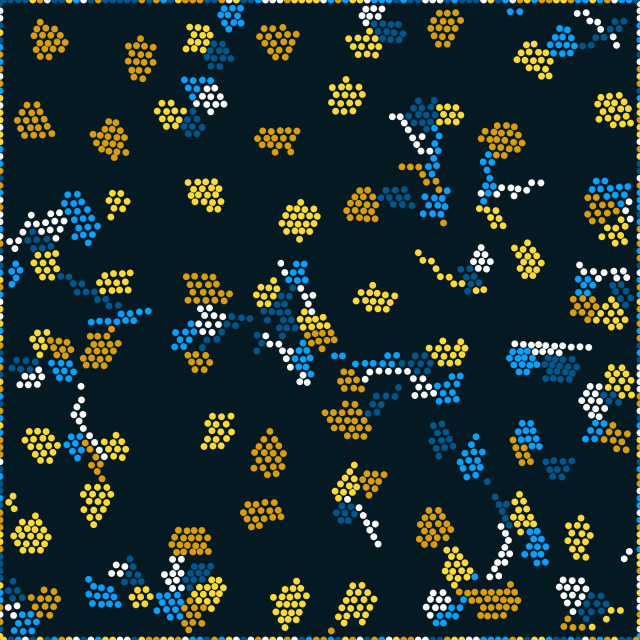
Reproduce this pattern procedurally as a WebGL 1 fragment shader.

```glsl
precision highp float;
uniform vec2 u_resolution;

const vec3 BACKGROUND = vec3(0.016, 0.098, 0.128);
const vec3 YELLOW = vec3(1.0, 0.85, 0.22);
const vec3 NAVY = vec3(0.0, 0.34, 0.55);
const vec3 WHITE = vec3(1.0);
const vec3 SKY = vec3(0.03, 0.63, 1.0);
const vec3 AMBER = vec3(0.86, 0.62, 0.04);

const float DOT_RADIUS = 0.0053;
const float DOT_SPACING = 0.0135;
const float DOT_JITTER = 0.0022;
const float WARP_FREQUENCY = 4.0;
const float WARP_AMOUNT = 0.025;
const float GROUP_PITCH = 0.125;
const float GROUP_JITTER = 0.6;
const float GROUP_RADIUS = 0.032;
const float LONE_SHARE = 0.42;
const float THIN_SHARE = 0.2;
const float BEND = 12.0;
const float FRINGE = 0.35;
const float BORDER_DOTS = 88.0;
const float BORDER_CLEARANCE = 0.0125;
const float TAU = 6.2831853;

float hash(vec2 p) {
  return fract(sin(dot(p, vec2(127.1, 311.7))) * 43758.545);
}

vec2 hash2(vec2 p) {
  return vec2(hash(p), hash(p + vec2(37.3, 91.7)));
}

vec2 rotate(vec2 p, float a) {
  float c = cos(a), s = sin(a);
  return vec2(c * p.x + s * p.y, c * p.y - s * p.x);
}

float cornerSlope(vec2 cell, vec2 offset) {
  float a = TAU * hash(cell);
  return dot(vec2(cos(a), sin(a)), offset);
}

float gradientNoise(vec2 p) {
  vec2 i = floor(p), f = p - i;
  vec2 u = f * f * f * (f * (f * 6.0 - 15.0) + 10.0);
  vec2 e = vec2(1.0, 0.0);
  return mix(mix(cornerSlope(i, f), cornerSlope(i + e, f - e), u.x),
             mix(cornerSlope(i + e.yx, f - e.yx), cornerSlope(i + 1.0, f - 1.0), u.x), u.y);
}

vec2 warp(vec2 p) {
  vec2 q = p * WARP_FREQUENCY;
  return WARP_AMOUNT * vec2(gradientNoise(q + 13.0), gradientNoise(q + 57.0));
}

vec3 palette(float i) {
  if (i < 0.5) return YELLOW;
  if (i < 1.5) return NAVY;
  if (i < 2.5) return WHITE;
  if (i < 3.5) return SKY;
  return AMBER;
}

// Centre of the nearest dot on a warped, jittered hexagonal lattice
vec2 nearestDot(vec2 p) {
  vec2 pitch = DOT_SPACING * vec2(1.0, 0.866);
  vec2 q = (p + warp(p)) / pitch;
  vec2 best = vec2(9.0);
  for (int y = -1; y <= 1; y++) {
    float row = floor(q.y + 0.5) + float(y);
    float shift = 0.5 * mod(row, 2.0);
    for (int x = -1; x <= 1; x++) {
      vec2 cell = vec2(floor(q.x - shift + 0.5) + float(x), row);
      vec2 c = (cell + vec2(shift, 0.0)) * pitch;
      c += DOT_JITTER * (hash2(cell + 5.0) - 0.5) - warp(c);
      if (distance(p, c) < distance(p, best)) best = c;
    }
  }
  return best;
}

// Palette index of the cluster that owns a dot, or -1 for none
float clusterAt(vec2 p) {
  float owner = -1.0, nearest = 1.0;
  float fray = FRINGE * (hash(floor(p * 2000.0)) - 0.5);
  vec2 home = floor(p / GROUP_PITCH);
  for (int y = -1; y <= 1; y++) for (int x = -1; x <= 1; x++) {
    vec2 cell = home + vec2(float(x), float(y));
    vec2 centre = (cell + 0.5 + GROUP_JITTER * (hash2(cell + 3.0) - 0.5)) * GROUP_PITCH;
    bool lone = hash(cell + 21.0) < LONE_SHARE;
    float loneColour = hash(cell + 33.0) < 0.6 ? 4.0 : 0.0;
    float turn = TAU * hash(cell + 45.0);
    for (int k = 0; k < 5; k++) {
      float i = float(k);
      vec2 seed = cell * 7.0 + vec2(i * 17.0, 61.0 + i);
      float chance = k == 4 ? 0.5 : 0.74;
      if (lone ? i != loneColour : hash(seed) > chance) continue;

      // Compact ellipse, or a thin bent chain with gaps
      float angle = turn + TAU * (i + 0.6 * hash(seed + 2.0)) / 5.0;
      vec2 q = p - centre;
      if (!lone) q -= GROUP_RADIUS * vec2(cos(angle), sin(angle));
      q = rotate(q, TAU * hash(seed + 4.0));
      vec2 size = mix(vec2(0.020, 0.016), vec2(0.033, 0.026), hash2(seed + 6.0));
      if (lone) size = mix(vec2(0.029, 0.022), vec2(0.037, 0.030), hash2(seed + 6.0));
      float thin = k == 2 ? 2.0 * THIN_SHARE : THIN_SHARE;
      float roughness = 1.0;
      if (!lone && hash(seed + 8.0) < thin) {
        size = vec2(0.058, 0.009);
        q.y -= BEND * (hash(seed + 9.0) - 0.5) * q.x * q.x;
        roughness = 2.2;
      }
      float d = length(q / size) + fray * roughness;
      if (d < nearest) { nearest = d; owner = i; }
    }
  }
  return owner;
}

void main() {
  vec2 p = gl_FragCoord.xy / u_resolution;
  float blur = 0.7 / min(u_resolution.x, u_resolution.y);
  vec3 colour = BACKGROUND;

  // Clusters of dots
  vec2 c = nearestDot(p);
  vec2 inset = min(c, 1.0 - c);
  float owner = clusterAt(c);
  if (owner >= 0.0 && min(inset.x, inset.y) > BORDER_CLEARANCE) {
    float disc = 1.0 - smoothstep(-blur, blur, distance(p, c) - DOT_RADIUS);
    colour = mix(colour, palette(owner), disc);
  }

  // Row of half dots along every side
  vec2 m = min(p, 1.0 - p);
  bool upright = m.x < m.y;
  float along = (upright ? p.y : p.x) * BORDER_DOTS;
  float side = upright ? step(0.5, p.x) : 2.0 + step(0.5, p.y);
  vec2 offset = vec2((fract(along) - 0.5) / BORDER_DOTS, min(m.x, m.y));
  float bead = 1.0 - smoothstep(-blur, blur, length(offset) - DOT_RADIUS);
  float pick = floor(5.0 * hash(vec2(floor(along), side * 19.0 + 2.0)));
  gl_FragColor = vec4(mix(colour, palette(pick), bead), 1.0);
}
```
